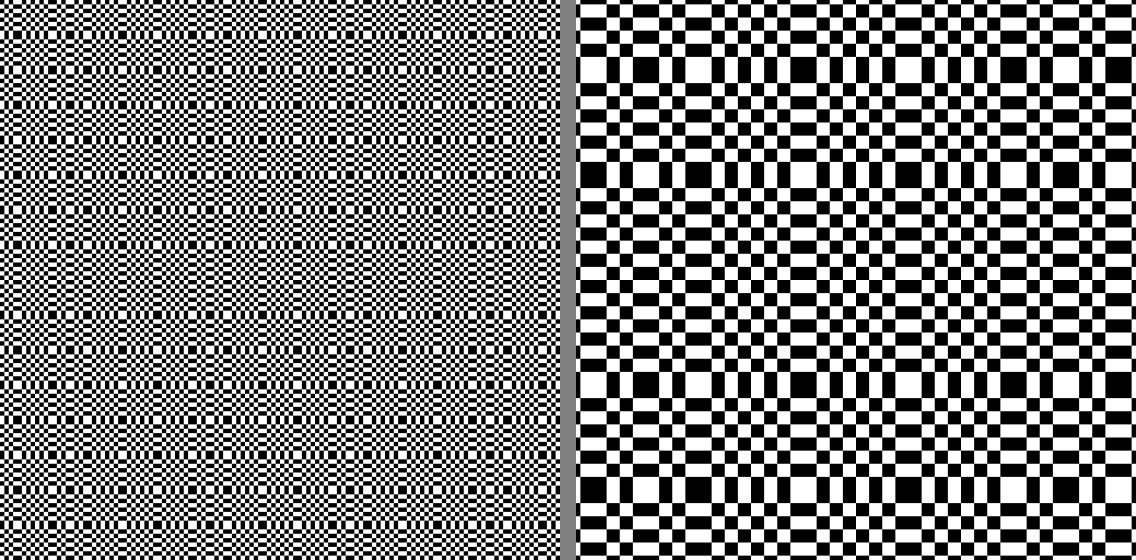
Left, the full canvas; right, a detail of the centre.
Give the GLSL for this pattern, as a Shadertoy shader.

```glsl
// A black and white two-dimensional Walsh function on a grid of 128 by 128 cells.
// Each axis gives a sign from the parity of its masked cell index; the product
// of the two signs picks the colour. Cell edges are box filtered over one pixel.

// +1 for an even number of set bits in (n & mask), -1 for an odd number
float walshSign(int n, int mask) {
    int bits = n & mask;
    int parity = 0;
    for (int i = 0; i < 7; i++) parity ^= (bits >> i) & 1;
    return 1.0 - 2.0 * float(parity);
}

// Mean sign over a pixel centred at u, both measured in cells
float filteredWalsh(float u, float pixelWidth, int mask) {
    float upper = u + 0.5 * pixelWidth;
    float cell = floor(upper);
    float coverage = clamp((upper - cell) / pixelWidth, 0.0, 1.0);
    return mix(walshSign(int(cell) - 1, mask), walshSign(int(cell), mask), coverage);
}

void mainImage(out vec4 fragColor, in vec2 fragCoord) {
    float pixelWidth = 128.0 / iResolution.y;
    vec2 grid = fragCoord * pixelWidth;

    // The masks set which bits of the column and row index flip the sign
    float columnSign = filteredWalsh(grid.x, pixelWidth, 61);
    float rowSign = filteredWalsh(grid.y, pixelWidth, 73);

    fragColor = vec4(vec3(0.5 + 0.5 * columnSign * rowSign), 1.0);
}
```
